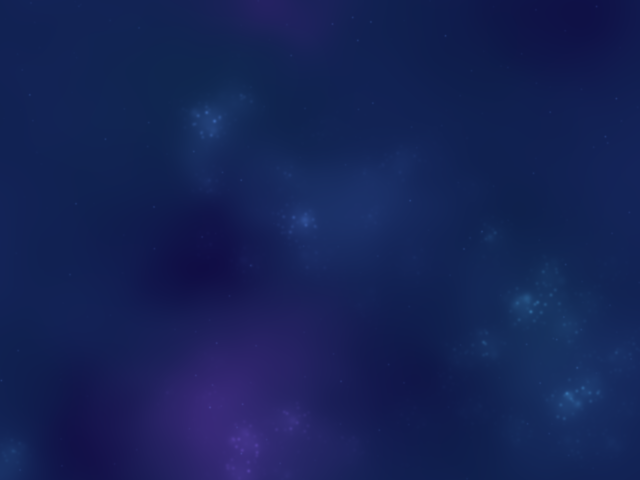
This texture is drawn by a WebGL 1 fragment shader. Its source:

```glsl
precision highp float;

uniform vec2 u_resolution;

// Palette
const vec3 NAVY_DEEP = vec3(0.050, 0.120, 0.285);
const vec3 NAVY_LIGHT = vec3(0.078, 0.140, 0.350);
const vec3 TEAL_SHADE = vec3(0.060, 0.165, 0.310);
const vec3 INDIGO = vec3(0.055, 0.030, 0.250);
const vec3 VIOLET = vec3(0.195, 0.135, 0.430);
const vec3 GLOW_BLUE = vec3(0.28, 0.42, 0.62);
const vec3 GLOW_TEAL = vec3(0.22, 0.48, 0.54);
const vec3 GLOW_VIOLET = vec3(0.42, 0.30, 0.62);

// Cloud patches: centre xy, radius zw, in canvas heights
const vec4 VIOLET_LOW = vec4(0.47, 0.09, 0.20, 0.17);
const vec4 VIOLET_MID = vec4(0.57, 0.28, 0.16, 0.13);
const vec4 VIOLET_TOP = vec4(0.55, 0.99, 0.13, 0.08);
const vec4 INDIGO_MID = vec4(0.42, 0.47, 0.15, 0.13);
const vec4 INDIGO_LOW = vec4(0.20, 0.07, 0.12, 0.14);
const vec4 INDIGO_TOP = vec4(1.18, 0.99, 0.20, 0.15);
const vec4 INDIGO_SIDE = vec4(0.85, 0.19, 0.17, 0.16);
const vec4 TEAL_PATCH = vec4(0.40, 0.80, 0.22, 0.15);

// Star fields: centre xy, radius zw
const vec4 FIELD_MID = vec4(0.69, 0.56, 0.19, 0.12);
const vec4 FIELD_LEFT = vec4(0.45, 0.70, 0.08, 0.09);
const vec4 FIELD_RIGHT = vec4(1.12, 0.27, 0.15, 0.19);
const vec4 FIELD_LOW = vec4(0.56, 0.08, 0.17, 0.13);
const vec4 FIELD_CORNER = vec4(0.00, 0.03, 0.07, 0.08);

// Grain sizes and strengths
const float CLUMP_CELL = 0.085;
const float PUFF_CELL = 0.034;
const float DOT_CELL = 0.014;
const float STAR_CELL = 0.055;
const float HAZE_GAIN = 0.15;
const float CLUMP_GAIN = 0.20;
const float PUFF_GAIN = 0.42;
const float DOT_GAIN = 0.75;
const float STAR_GAIN = 0.20;
const float WARP = 0.09;

vec3 hash3(vec2 cell) {
    vec3 q = fract(cell.xyx * vec3(0.1031, 0.1030, 0.0973));
    q += dot(q, q.yzx + 33.33);
    return fract((q.xxy + q.yzz) * q.zyx);
}

float cornerSlope(vec2 cell, vec2 offset) {
    return dot(hash3(cell + 71.0).xy * 2.0 - 1.0, offset);
}

float gradientNoise(vec2 p) {
    vec2 i = floor(p);
    vec2 f = p - i;
    vec2 u = f * f * f * (f * (f * 6.0 - 15.0) + 10.0);
    vec2 e = vec2(1.0, 0.0);
    float low = mix(cornerSlope(i, f), cornerSlope(i + e, f - e), u.x);
    float high = mix(cornerSlope(i + e.yx, f - e.yx), cornerSlope(i + 1.0, f - 1.0), u.x);
    return mix(low, high, u.y);
}

float fbm(vec2 p) {
    float sum = 0.0;
    float gain = 1.0;
    for (int octave = 0; octave < 3; octave++) {
        sum += gain * gradientNoise(p);
        p = p * 2.03 + 17.3;
        gain *= 0.5;
    }
    return sum;
}

float patchAt(vec2 p, vec4 area) {
    vec2 d = (p - area.xy) / area.zw;
    return exp(-dot(d, d));
}

// Soft round grains, one per cell; spread is the radius in cells
float grains(vec2 p, float cellSize, float spread, float rarity, float salt) {
    vec2 q = p / cellSize;
    vec2 home = floor(q);
    float sum = 0.0;
    for (int y = -1; y <= 1; y++) {
        for (int x = -1; x <= 1; x++) {
            vec2 cell = home + vec2(float(x), float(y));
            vec3 rnd = hash3(cell + salt);
            vec2 d = (q - cell - rnd.xy) / spread;
            sum += pow(rnd.z, rarity) * exp(-dot(d, d));
        }
    }
    return sum;
}

void main() {
    vec2 p = gl_FragCoord.xy / u_resolution.y;
    vec2 warp = vec2(fbm(p * 3.0 + 5.0), fbm(p * 3.0 + 43.0));
    vec2 w = p + WARP * warp;

    // Broad clouds
    float edge = smoothstep(0.35, 0.75, abs(p.x - 0.667));
    float light = 0.45 + 0.7 * fbm(p * 2.2 + 11.0) + 0.3 * edge;
    vec3 color = mix(NAVY_DEEP, NAVY_LIGHT, clamp(light, 0.0, 1.0));
    color = mix(color, TEAL_SHADE, 0.6 * patchAt(w, TEAL_PATCH));
    float dark = 0.85 * patchAt(w, INDIGO_MID) + 0.75 * patchAt(w, INDIGO_LOW)
        + 0.65 * patchAt(w, INDIGO_TOP) + 0.45 * patchAt(w, INDIGO_SIDE);
    color = mix(color, INDIGO, min(dark, 1.0));
    float violet = 0.85 * patchAt(w, VIOLET_LOW) + 0.45 * patchAt(w, VIOLET_MID)
        + 0.60 * patchAt(w, VIOLET_TOP);
    color = mix(color, VIOLET, min(violet, 1.0));

    // Glowing clumps inside the star fields
    float blueField = patchAt(w, FIELD_MID) + 0.8 * patchAt(w, FIELD_LEFT);
    float tealField = patchAt(w, FIELD_RIGHT) + 0.7 * patchAt(w, FIELD_CORNER);
    float violetField = 0.7 * patchAt(w, FIELD_LOW);
    vec3 tint = GLOW_BLUE * blueField + GLOW_TEAL * tealField + GLOW_VIOLET * violetField;
    float clump = grains(p + 0.15 * WARP * warp, CLUMP_CELL, 0.36, 2.5, 3.0);
    float puffs = grains(p, PUFF_CELL, 0.27, 3.0, 29.0);
    float dots = grains(p, DOT_CELL, 0.26, 3.0, 57.0);
    float glow = HAZE_GAIN + clump * (CLUMP_GAIN + PUFF_GAIN * puffs + DOT_GAIN * dots);
    color += tint * glow;

    // Faint lone stars
    float stars = grains(p, STAR_CELL, 0.04, 5.0, 91.0);
    color += GLOW_BLUE * STAR_GAIN * stars;

    gl_FragColor = vec4(color, 1.0);
}
```
